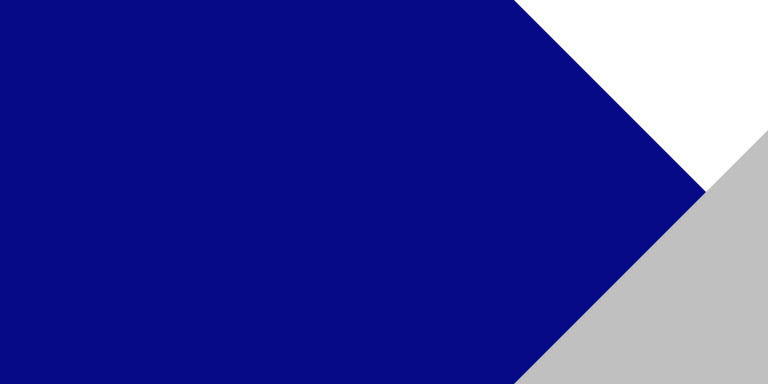
A Shadertoy shader for this background:

```glsl
// A flat navy field that ends in a right-angled arrow tip pointing right.
// Two diagonal half-planes cut the tip: white above, and grey below,
// which also overlaps the white in the right corner.

const vec3 NAVY  = vec3(0.025, 0.04, 0.53);
const vec3 WHITE = vec3(1.0);
const vec3 GREY  = vec3(0.753);

// Arrow tip, in units of canvas height
const vec2 TIP = vec2(1.8385, 0.5);

// Directions across the two 45 degree edges, pointing out of the navy field
const vec2 UPPER_NORMAL = vec2(0.70711, 0.70711);
const vec2 LOWER_NORMAL = vec2(0.70711, -0.70711);

// Smooth coverage of the half-plane lying beyond an edge through the tip
float halfPlane(vec2 p, vec2 normal, float pixel) {
    float distanceToEdge = dot(p - TIP, normal);
    return clamp(distanceToEdge / pixel + 0.5, 0.0, 1.0);
}

void mainImage(out vec4 fragColor, in vec2 fragCoord) {
    float pixel = 1.0 / iResolution.y;
    vec2 p = fragCoord * pixel;

    // Layers from back to front
    vec3 color = NAVY;
    color = mix(color, WHITE, halfPlane(p, UPPER_NORMAL, pixel));
    color = mix(color, GREY, halfPlane(p, LOWER_NORMAL, pixel));

    fragColor = vec4(color, 1.0);
}
```
